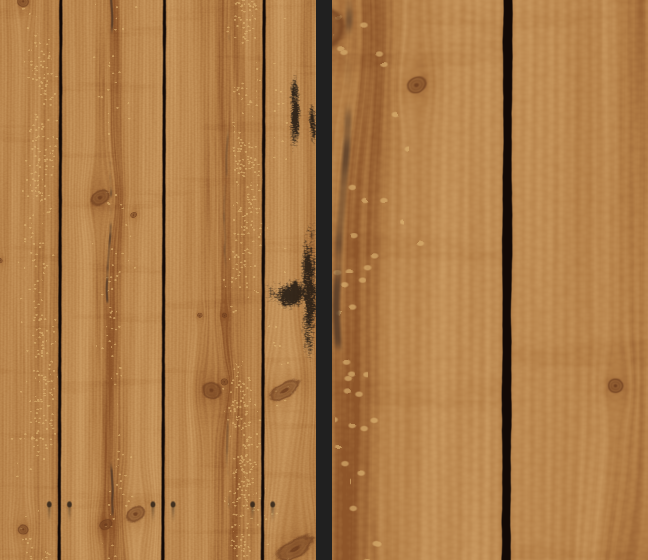
Left: the whole. Right: its middle third, enlarged.
Give the GLSL for this texture, as a Shadertoy shader.

```glsl
// Four upright pine boards parted by dark gaps, with knots, nails, cracks and soot.
// Grain is layered sines over a coordinate that bulges around each knot;
// pale saw flecks come from cellular noise. Lengths are in canvas heights.

const float PITCH = 0.1815, FIRST_GAP = 0.109, GAP_JITTER = 0.0018;
const float GAP_HALF = 0.0027, LEAN = 0.003;
const float GRAIN_FREQ = 1000.0;
const float NAIL_Y = 0.099, NAIL_INSET = 0.018, NAIL_RADIUS = 0.0042;

const vec3 PALE = vec3(0.79, 0.60, 0.375);
const vec3 HONEY = vec3(0.70, 0.49, 0.27);
const vec3 AMBER = vec3(0.58, 0.36, 0.18);
const vec3 KNOT_BROWN = vec3(0.42, 0.23, 0.11);
const vec3 FLECK = vec3(0.87, 0.71, 0.45);
const vec3 CRACK_GREY = vec3(0.32, 0.22, 0.15);
const vec3 SOOT = vec3(0.13, 0.10, 0.075);
const vec3 GAP_BLACK = vec3(0.07, 0.035, 0.025);

// One component per board, from left to right.
const vec4 HEART_X = vec4(0.075, 0.197, 0.405, 0.552);
const vec4 HEART_WIDTH = vec4(0.045, 0.025, 0.040, 0.025);
const vec4 HEART_DEPTH = vec4(0.25, 0.55, 0.50, 0.25);
const vec4 CRACKING = vec4(0.0, 0.8, 0.35, 0.0);
const vec4 FLECK_X = vec4(0.075, 0.205, 0.440, 0.490);
const vec4 FLECK_DENSITY = vec4(0.42, 0.10, 0.55, 0.08);
const vec4 KNOT_ASPECT = vec4(0.9, 0.9, 0.9, 0.55);
const vec4 KNOT_SLANT = vec4(0.0, 0.15, 0.0, 0.45);

// Knots per board, one row for each rank of size.
const int KNOTS = 4;
const vec4 KNOT_X[KNOTS] = vec4[](vec4(0.040, 0.178, 0.378, 0.508),
    vec4(0.043, 0.190, 0.357, 0.527), vec4(0.000, 0.238, 0.401, -1.0), vec4(-1.0, 0.243, 0.401, -1.0));
const vec4 KNOT_Y[KNOTS] = vec4[](vec4(0.998, 0.647, 0.303, 0.303),
    vec4(0.055, 0.063, 0.437, 0.020), vec4(0.535, 0.616, 0.437, 0.0), vec4(0.0, 0.082, 0.318, 0.0));
const vec4 KNOT_R[KNOTS] = vec4[](vec4(0.011, 0.017, 0.018, 0.028),
    vec4(0.010, 0.012, 0.005, 0.034), vec4(0.005, 0.006, 0.005, 0.01), vec4(0.01, 0.017, 0.007, 0.01));

// Soot smudges: centre and half size.
const int SMUDGES = 4;
const vec4 SMUDGE[SMUDGES] = vec4[](vec4(0.558, 0.78, 0.008, 0.035), vec4(0.553, 0.48, 0.015, 0.12),
    vec4(0.525, 0.475, 0.050, 0.025), vec4(0.525, 0.80, 0.010, 0.06));

vec2 hash2(vec2 p) {
    vec3 q = fract(p.xyx * vec3(0.1031, 0.1030, 0.0973));
    q += dot(q, q.yzx + 33.33);
    return fract((q.xx + q.yz) * q.zy);
}

// Layered sines, roughly -1 to 1
float waves(vec2 p) {
    float sum = 0.0, amp = 0.5;
    for (int i = 0; i < 5; i++) {
        sum += amp * sin(p.x + 1.6 * sin(p.y + float(i)));
        p = mat2(1.5, 1.1, -1.1, 1.5) * p + 2.3;
        amp *= 0.62;
    }
    return sum;
}

// Cellular noise: distance to the nearest point, and that cell's random value
vec2 cells(vec2 p) {
    vec2 best = vec2(9.0, 0.0);
    for (int j = -1; j <= 1; j++)
    for (int i = -1; i <= 1; i++) {
        vec2 cell = floor(p) + vec2(i, j), h = hash2(cell + 50.0);
        float d = length(cell + h - p);
        if (d < best.x) best = vec2(d, hash2(cell + 91.0).x);
    }
    return best;
}

float bell(float x) { return exp(-x * x); }

void mainImage(out vec4 fragColor, in vec2 fragCoord) {
    vec2 p = fragCoord / iResolution.y;
    float px = 1.0 / iResolution.y;
    p.x -= LEAN * (p.y - 0.5);

    // Nearest gap and the board beside it
    float k = floor((p.x - FIRST_GAP) / PITCH + 0.5);
    float side = p.x - (FIRST_GAP + PITCH * k - GAP_JITTER * cos(3.14159 * k));
    int board = clamp(int(k) + (side > 0.0 ? 1 : 0), 0, 3);
    float seed = float(board) * 7.3;

    // Knots bend the grain and stain the wood
    float grain = p.x, stain = 0.0, halo = 0.0;
    for (int i = 0; i < KNOTS; i++) {
        float r = KNOT_R[i][board];
        vec2 q = p - vec2(KNOT_X[i][board], KNOT_Y[i][board]);
        grain -= 0.85 * q.x * bell(length(q / vec2(1.7, 4.0)) / r);
        q.y = (q.y - KNOT_SLANT[board] * q.x) / KNOT_ASPECT[board];
        float d = length(q) / r + 0.12 * waves(q * 90.0 + seed);
        float rings = 0.5 + 0.5 * sin(d * 15.0);
        float face = smoothstep(1.1, 0.7, d) * (0.25 + 0.2 * rings);
        stain = max(stain, face + 0.4 * bell((d - 0.85) / 0.16) + 0.45 * bell(d / 0.35));
        halo = max(halo, bell(d / 2.0));
    }

    // Board tone: heartwood, broad bands, fine growth lines, saw marks
    float wander = 0.007 * waves(vec2(p.y * 7.0, seed));
    float heart = HEART_DEPTH[board] * bell((grain - HEART_X[board] - wander) / HEART_WIDTH[board]);
    float broad = waves(vec2(grain * 55.0, p.y * 2.5) + seed);
    float streak = waves(vec2(grain * 190.0, p.y * 5.0) + seed);
    float lines = sin(grain * GRAIN_FREQ + 3.0 * waves(vec2(grain * 20.0, p.y * 2.0) + seed));
    float saw = smoothstep(0.45, 0.95, waves(vec2(p.y * 60.0, p.x * 5.0 + seed)));
    float rough = cells(p * vec2(180.0, 320.0)).x - 0.5;
    float tone = 0.24 + heart * (1.0 + 0.5 * streak) + 0.14 * broad + 0.09 * streak
        + 0.08 * lines + 0.10 * saw + 0.14 * rough + 0.25 * halo + 0.1 * bell(side / 0.008);
    vec3 color = mix(PALE, HONEY, clamp(tone * 2.0, 0.0, 1.0));
    color = mix(color, AMBER, clamp(tone * 2.0 - 1.0, 0.0, 1.2));

    // Pale flecks torn up by the saw
    vec2 fleck = cells(p * vec2(150.0, 210.0));
    float density = FLECK_DENSITY[board] * bell((p.x - FLECK_X[board]) / 0.022)
        * smoothstep(-0.5, 0.6, waves(p * vec2(30.0, 14.0) + seed));
    color = mix(color, FLECK, 0.65 * step(1.0 - density, fleck.y) * smoothstep(0.45, 0.2, fleck.x));

    // Cracks along the heart, then knots
    float crack = smoothstep(0.0035, 0.0005, abs(p.x - HEART_X[board] - wander))
        * smoothstep(0.05, 0.6, waves(vec2(p.y * 14.0, seed + 2.0)));
    color = mix(color, CRACK_GREY, crack * CRACKING[board]);
    color = mix(color, KNOT_BROWN, clamp(stain, 0.0, 0.9));

    // Nails either side of each gap, with a rust run below
    vec2 nail = vec2(abs(side) - NAIL_INSET, p.y - NAIL_Y);
    float run = bell(nail.x / 0.003) * smoothstep(-0.035, 0.0, nail.y) * step(nail.y, 0.0);
    float head = smoothstep(NAIL_RADIUS + px, NAIL_RADIUS - px, length(nail * vec2(1.0, 0.75)));
    color = mix(color, SOOT, max(0.35 * run, 0.8 * head));

    // Soot brushed over the rough surface
    float soot = 0.0;
    for (int i = 0; i < SMUDGES; i++)
        soot = max(soot, bell(length((p - SMUDGE[i].xy) / SMUDGE[i].zw)));
    float brush = 0.3 * waves(p * vec2(110.0, 45.0)) + 0.5 * rough;
    color = mix(color, SOOT, 0.88 * smoothstep(0.3, 0.85, soot + brush * sqrt(soot)) * step(2.5, float(board)));

    // Gaps with slightly ragged edges
    float edge = GAP_HALF + 0.0004 * waves(vec2(p.y * 60.0, seed));
    color = mix(color, GAP_BLACK, smoothstep(edge + px, edge - px, abs(side)));
    fragColor = vec4(color, 1.0);
}
```
